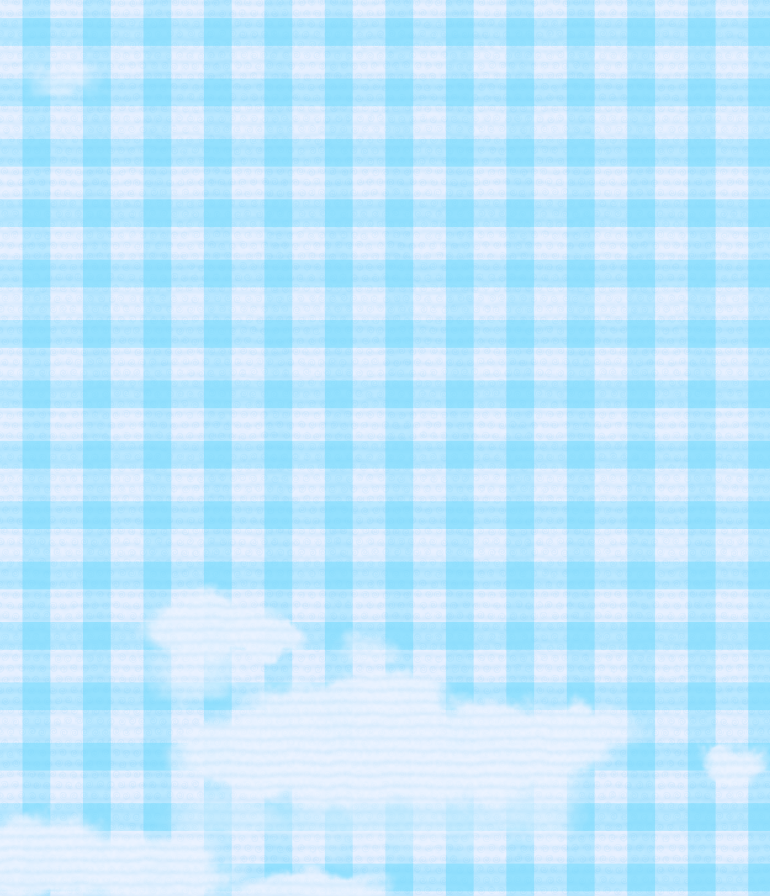
Write a Shadertoy shader that draws this pattern.

```glsl
// Sky blue gingham cloth with ribbing, tiny curls and soft white clouds.
#define CHECK_PERIOD vec2(0.0675, 0.0674)
#define CHECK_START vec2(0.0251, 0.0052)
#define BAND_SHARE 0.46
#define RIB_PERIOD 0.01348
#define CURL_CELL 0.0118
#define EDGE_WARP 0.026
#define WISP_OPACITY 0.58
#define CLOTH_WHITE vec3(0.90, 0.94, 1.00)
#define CLOTH_PALE vec3(0.73, 0.91, 1.00)
#define CLOTH_DEEP vec3(0.58, 0.88, 0.995)
#define CLOUD_WHITE vec3(0.915, 0.95, 1.00)
#define THREAD_TINT vec3(0.075, 0.027, 0.008)

// Ellipses as centre.xy, radii.xy, in units of canvas height
const vec4 PUFFS[12] = vec4[12](
    vec4(.378, .186, .143, .068), vec4(.280, .154, .110, .050),
    vec4(.534, .167, .143, .062), vec4(.443, .219, .065, .042),
    vec4(.625, .177, .078, .044), vec4(.456, .134, .208, .045),
    vec4(.234, .300, .084, .048), vec4(.300, .286, .052, .029),
    vec4(.815, .146, .047, .024), vec4(.052, .043, .130, .056),
    vec4(.182, .020, .104, .054), vec4(.352, .000, .104, .036));
const vec4 WISPS[8] = vec4[8](
    vec4(.449, .089, .208, .060), vec4(.600, .100, .072, .058),
    vec4(.068, .909, .056, .028), vec4(.406, .280, .046, .020),
    vec4(.221, .245, .074, .038), vec4(.677, .186, .044, .036),
    vec4(.260, .082, .091, .040), vec4(.833, .147, .040, .030));

float hash(vec2 p) {
    vec3 q = fract(p.xyx * 0.1031);
    q += dot(q, q.yzx + 33.33);
    return fract((q.x + q.y) * q.z);
}

float noise(vec2 p) {
    vec2 i = floor(p), f = fract(p);
    f = f * f * (3.0 - 2.0 * f);
    return mix(mix(hash(i), hash(i + vec2(1, 0)), f.x),
               mix(hash(i + vec2(0, 1)), hash(i + vec2(1, 1)), f.x), f.y);
}

float fbm(vec2 p) {
    float sum = 0.0, gain = 0.5;
    for (int i = 0; i < 4; i++) {
        sum += gain * noise(p);
        p = p * 2.03 + 17.0;
        gain *= 0.5;
    }
    return sum;
}

// Repeating bands on both axes, antialiased over one pixel
vec2 checkBands(vec2 p, float pixel) {
    vec2 phase = fract((p - CHECK_START) / CHECK_PERIOD - 0.5 * BAND_SHARE + 0.5) - 0.5;
    vec2 d = (abs(phase) - 0.5 * BAND_SHARE) * CHECK_PERIOD;
    return clamp(0.5 - d / pixel, 0.0, 1.0);
}

float ellipseMask(vec2 p, vec4 e, float softness) {
    return 1.0 - smoothstep(1.0 - softness, 1.0, length((p - e.xy) / e.zw));
}

float cloudCover(vec2 p) {
    vec2 warp = vec2(fbm(p * 34.0), fbm(p * 34.0 + 71.0)) - 0.47;
    p += EDGE_WARP * 1.6 * warp;
    float clear = 1.0;
    for (int i = 0; i < 8; i++)
        clear *= 1.0 - WISP_OPACITY * ellipseMask(p, WISPS[i], 0.7);
    for (int i = 0; i < 12; i++)
        clear *= 1.0 - 0.95 * ellipseMask(p, PUFFS[i], 0.42);
    return 1.0 - clear;
}

// Small open spirals jittered inside a staggered grid
float curls(vec2 p, float pixel) {
    vec2 g = p / CURL_CELL;
    g.x += 0.5 * mod(floor(g.y), 2.0);
    vec2 id = floor(g);
    vec2 q = fract(g) - 0.5 - 0.16 * (vec2(hash(id), hash(id + 9.0)) - 0.5);
    float r = length(q);
    float turn = atan(q.y, q.x) / 6.2832 + hash(id + 4.0);
    float line = abs(fract(r / 0.22 - turn) - 0.5) * 0.22;
    float width = max(0.035, 0.5 * pixel / CURL_CELL);
    return (1.0 - smoothstep(width, 2.0 * width, line)) * (1.0 - smoothstep(0.34, 0.42, r));
}

void mainImage(out vec4 fragColor, in vec2 fragCoord) {
    float pixel = 1.0 / iResolution.y;
    vec2 p = fragCoord * pixel;

    // Gingham and clouds
    vec2 band = checkBands(p, pixel);
    vec3 color = mix(CLOTH_WHITE, CLOTH_PALE, max(band.x, band.y));
    color = mix(color, CLOTH_DEEP, band.x * band.y);
    float cloud = cloudCover(p);
    color = mix(color, CLOUD_WHITE, cloud);

    // Woven ribs, curls and grain
    float wobble = 0.25 * (noise(p * vec2(55.0, 25.0)) - 0.5);
    float rib = 0.5 + 0.5 * cos(6.2832 * (p.y / RIB_PERIOD + wobble));
    float grain = noise(p * 330.0) - 0.5;
    float curl = curls(p, pixel) * (1.0 - 0.7 * cloud);
    float thread = 0.75 * rib * rib + 0.55 * curl + 0.35 * grain;
    thread *= 1.0 - 0.5 * band.x * band.y * (1.0 - cloud);
    color *= 1.0 - THREAD_TINT * thread;

    fragColor = vec4(clamp(color, 0.0, 1.0), 1.0);
}
```
